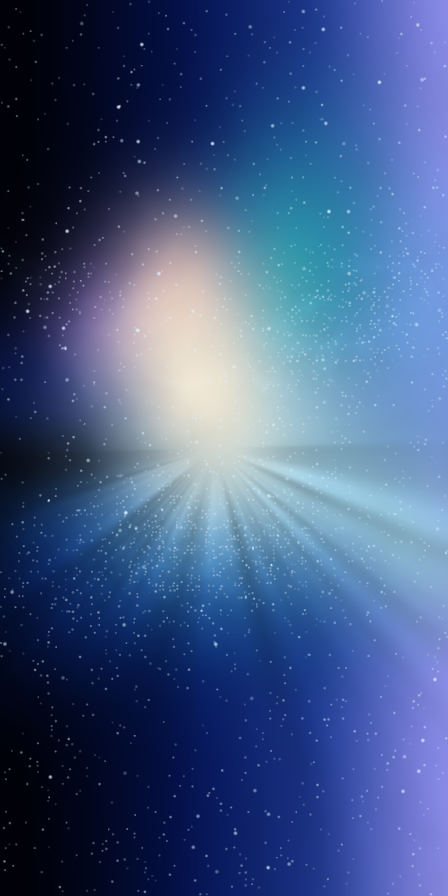
This background is drawn by a Shadertoy shader. Its source:

```glsl
// Luminous pastel nebula with soft rays and star dust on a night-blue gradient.

const vec3 BLACK = vec3(0.0, 0.005, 0.035);
const vec3 NAVY = vec3(0.015, 0.07, 0.31);
const vec3 BLUE = vec3(0.13, 0.24, 0.59);
const vec3 LAVENDER = vec3(0.54, 0.54, 0.89);
const vec3 SKY = vec3(0.43, 0.62, 0.88);
const vec3 TEAL = vec3(0.13, 0.60, 0.66);
const vec3 OCEAN = vec3(0.06, 0.33, 0.58);
const vec3 AQUA = vec3(0.60, 0.79, 0.86);
const vec3 VIOLET = vec3(0.42, 0.32, 0.68);
const vec3 PEACH = vec3(0.93, 0.74, 0.70);
const vec3 CREAM = vec3(0.95, 0.91, 0.83);

float hash(vec2 p) {
    return fract(sin(dot(p, vec2(127.1, 311.7))) * 43758.5453);
}

float noise(vec2 p) {
    vec2 i = floor(p), f = fract(p);
    f = f * f * (3.0 - 2.0 * f);
    return mix(mix(hash(i), hash(i + vec2(1, 0)), f.x),
               mix(hash(i + vec2(0, 1)), hash(i + vec2(1, 1)), f.x), f.y);
}

float fbm(vec2 p) {
    float sum = 0.0, amp = 0.5;
    for (int i = 0; i < 4; i++) {
        sum += amp * noise(p);
        p = mat2(1.6, 1.2, -1.2, 1.6) * p + 7.3;
        amp *= 0.5;
    }
    return sum;
}

// Soft elliptical falloff, turned by an angle
float glow(vec2 p, vec2 center, vec2 radius, float angle) {
    float c = cos(angle), s = sin(angle);
    vec2 q = mat2(c, -s, s, c) * (p - center) / radius;
    return exp(-dot(q, q));
}

// One round star in a share of the grid cells
float stars(vec2 p, float cells, float density, float size, float seed) {
    vec2 id = floor(p * cells);
    vec2 offset = 0.25 + 0.5 * vec2(hash(id + seed), hash(id + seed + 19.7));
    float lit = step(1.0 - density, hash(id + seed + 41.3));
    float d = length(fract(p * cells) - offset);
    float brightness = 0.3 + 0.7 * hash(id + seed + 73.1);
    return lit * brightness * smoothstep(size, size * 0.15, d);
}

vec3 sky(vec2 p) {
    vec3 col = mix(BLACK, NAVY, smoothstep(0.02, 0.52, p.x));
    col = mix(col, BLUE, smoothstep(0.35, 0.85, p.x));
    return mix(col, LAVENDER, smoothstep(0.66, 1.04, p.x));
}

// Dark and light streaks spreading from the core, strongest below it
float rays(vec2 p, vec2 center) {
    vec2 v = p - center;
    float d = length(v);
    vec2 dir = v / max(d, 0.001);
    float streak = noise(dir * 7.0 + 3.0) * 0.6 + noise(dir * 17.0) * 0.4;
    float reach = smoothstep(0.03, 0.22, d) * exp(-2.2 * d);
    return (streak - 0.5) * reach * smoothstep(0.3, -0.25, dir.y);
}

vec3 nebula(vec3 col, vec2 p) {
    // Outer hazes
    col = mix(col, NAVY * 1.15, 0.7 * glow(p, vec2(0.15, 1.13), vec2(0.30, 0.14), -0.2));
    col = mix(col, NAVY * 1.3, 0.7 * glow(p, vec2(0.20, 0.70), vec2(0.24, 0.22), 0.5));
    col = mix(col, SKY, 0.8 * glow(p, vec2(0.94, 1.27), vec2(0.34, 0.30), 0.3));
    col = mix(col, OCEAN, 0.85 * glow(p, vec2(0.50, 0.79), vec2(0.38, 0.24), -0.15));
    col = mix(col, TEAL, 0.9 * glow(p, vec2(0.64, 1.36), vec2(0.19, 0.34), -0.2));
    col = mix(col, SKY * 0.85, 0.5 * glow(p, vec2(0.88, 1.04), vec2(0.25, 0.13), -0.3));
    col = mix(col, AQUA, 0.9 * glow(p, vec2(0.83, 0.85), vec2(0.42, 0.18), -0.5));
    // Shaft of shadow at the left
    col = mix(col, BLACK, 0.85 * glow(p, vec2(0.0, 0.98), vec2(0.30, 0.08), 0.0));
    // Bright core
    col = mix(col, VIOLET, 0.75 * glow(p, vec2(0.27, 1.27), vec2(0.15, 0.17), 0.0));
    col = mix(col, AQUA, 0.8 * glow(p, vec2(0.52, 1.01), vec2(0.29, 0.24), 0.3));
    col = mix(col, PEACH, 0.85 * glow(p, vec2(0.40, 1.32), vec2(0.13, 0.19), 0.0));
    return mix(col, CREAM, 0.95 * glow(p, vec2(0.45, 1.14), vec2(0.18, 0.27), 0.22));
}

void mainImage(out vec4 fragColor, in vec2 fragCoord) {
    vec2 p = fragCoord / iResolution.xy * vec2(1.0, 2.0);
    float cloud = fbm(p * 5.0) - 0.47;
    vec2 warped = p + 0.05 * vec2(cloud, fbm(p * 4.0 + 11.0) - 0.47);

    vec3 col = nebula(sky(p), warped);
    col *= 1.0 + 0.9 * rays(p, vec2(0.48, 1.0)) + 0.12 * cloud;

    // Dust gathers in three bands around the core
    float dust = glow(p, vec2(0.76, 1.29), vec2(0.28, 0.13), 0.5)
               + glow(p, vec2(0.46, 0.78), vec2(0.32, 0.15), 0.1)
               + 0.7 * glow(p, vec2(0.10, 1.37), vec2(0.16, 0.06), -0.3);
    dust *= 0.5 + fbm(p * 14.0);
    col += vec3(0.06, 0.10, 0.12) * dust * max(fbm(p * 22.0) - 0.35, 0.0);

    // Star layers from fine to large
    float light = 0.45 * stars(p, 125.0, 0.04 + 0.28 * dust, 0.48, 2.0);
    light += 0.55 * stars(p, 70.0, 0.06 + 0.12 * dust, 0.32, 5.0);
    light += 0.9 * stars(p, 24.0, 0.07, 0.15, 9.0);
    col = mix(col, vec3(0.86, 0.95, 1.0), clamp(light, 0.0, 1.0));

    fragColor = vec4(clamp(col, 0.0, 1.0), 1.0);
}
```
